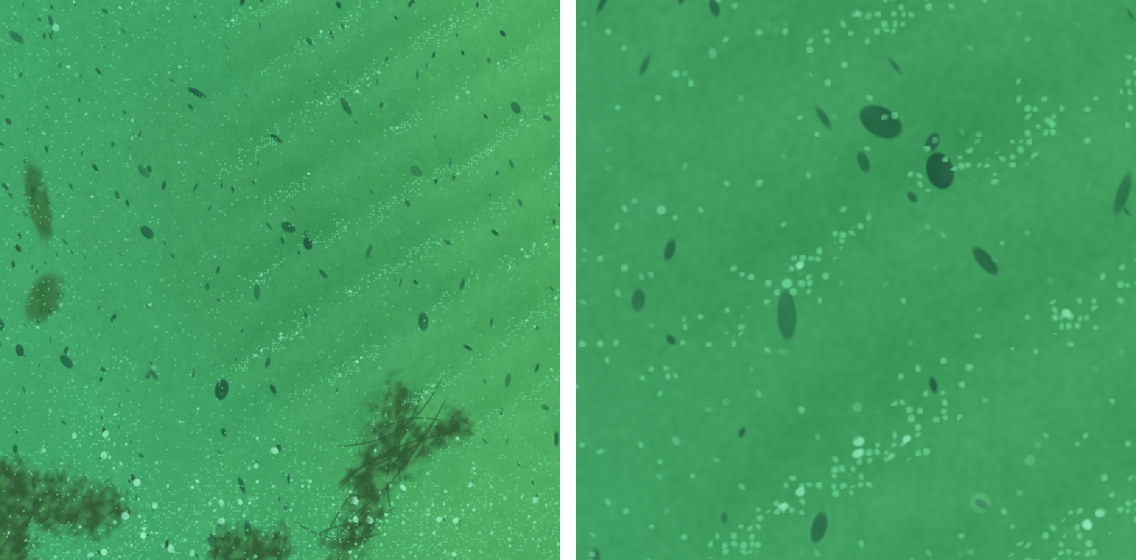
Left: the whole. Right: its middle third, enlarged.
This texture is drawn by a WebGL 2 fragment shader. Its source:

```glsl
#version 300 es
precision highp float;
// Green underwater sand bed with sparkling ripple lines, dark chips and weed clumps.
uniform vec2 u_resolution;
out vec4 fragColor;

const vec3 SAND_TEAL = vec3(0.255, 0.655, 0.42);
const vec3 SAND_YELLOW = vec3(0.305, 0.685, 0.385);
const vec3 SAND_SHADE = vec3(0.245, 0.605, 0.36);
const vec3 SHELL = vec3(0.4, 0.82, 0.57);
const vec3 GLINT = vec3(0.62, 0.95, 0.78);
const vec3 CHIP = vec3(0.13, 0.37, 0.26);
const vec3 LEAF = vec3(0.21, 0.43, 0.24);
const vec3 WEED_DARK = vec3(0.18, 0.34, 0.2);
const vec3 WEED_LIGHT = vec3(0.26, 0.49, 0.28);
const vec2 RIPPLE_NORMAL = vec2(-0.54, 0.84);
const float RIPPLE_SPACING = 0.105;
const float RIPPLE_OFFSET = 0.16;
const float RIPPLE_WIDTH = 0.011;
const float GRAIN = 0.022;
const int STRANDS = 14;

vec3 hash3(vec2 cell, float seed) {
  uvec3 v = uvec3(ivec3(vec3(cell, seed))) * 1664525u + 1013904223u;
  v.x += v.y * v.z; v.y += v.z * v.x; v.z += v.x * v.y;
  v ^= v >> 16u;
  v.x += v.y * v.z; v.y += v.z * v.x; v.z += v.x * v.y;
  return vec3(v >> 8u) / 16777216.0;
}

float corner(vec2 cell, vec2 offset) {
  float a = 6.2832 * hash3(cell, 7.0).x;
  return dot(vec2(cos(a), sin(a)), offset);
}

float gradientNoise(vec2 p) {
  vec2 i = floor(p), f = p - i, e = vec2(1, 0);
  vec2 u = f * f * f * (f * (f * 6.0 - 15.0) + 10.0);
  return mix(mix(corner(i, f), corner(i + e, f - e), u.x),
    mix(corner(i + e.yx, f - e.yx), corner(i + 1.0, f - 1.0), u.x), u.y);
}

float fbm(vec2 p) {
  float sum = 0.0, amp = 1.0;
  for (int i = 0; i < 4; i++) {
    sum += amp * gradientNoise(p);
    p = mat2(1.6, 1.2, -1.2, 1.6) * p + 3.7;
    amp *= 0.5;
  }
  return sum;
}

float capsule(vec2 p, vec2 a, vec2 b, float radius) {
  vec2 pa = p - a, ba = b - a;
  return length(pa - ba * clamp(dot(pa, ba) / dot(ba, ba), 0.0, 1.0)) - radius;
}

// Soft tilted ellipse, 1 inside
float blob(vec2 p, vec2 halfSize, float tilt, float soft) {
  float c = cos(tilt), s = sin(tilt);
  float d = length(mat2(c, -s, s, c) * p / halfSize) - 1.0;
  return 1.0 - smoothstep(-soft, soft, d * min(halfSize.x, halfSize.y));
}

// One jittered grain per cell, shown where density beats its hash
float specks(vec2 p, float cells, float radius, float density, float soft) {
  vec2 cell = floor(p * cells);
  vec3 h = hash3(cell, cells), k = hash3(cell, cells + 1.0);
  vec2 size = radius * (0.5 + 0.5 * vec2(h.z, k.y));
  return clamp((density - k.x) * 40.0, 0.0, 1.0)
    * blob(p - (cell + 0.3 + 0.4 * h.xy) / cells, size, 6.28 * k.z, soft);
}

// Scattered long chips, mostly upright and leaning left
float chips(vec2 p, float cells, float len, float density, float soft) {
  float cover = 0.0;
  for (int n = 0; n < 9; n++) {
    vec2 cell = floor(p * cells) + vec2(n % 3, n / 3) - 1.0;
    vec3 h = hash3(cell, cells), k = hash3(cell, cells + 1.0);
    vec2 size = len * (0.35 + 0.65 * h.z * h.z) * vec2(0.25 + 0.4 * k.y, 1.0);
    float shape = blob(p - (cell + h.xy) / cells, size, 1.6 * k.z - 0.5, soft);
    cover = max(cover, step(k.x, density) * shape * (0.45 + 0.5 * h.y));
  }
  return cover;
}

void main() {
  vec2 p = gl_FragCoord.xy / u_resolution.y;
  float soft = 0.0008 + 0.5 / u_resolution.y;
  float broad = fbm(p * 3.0), patchy = fbm(p * 9.0 + 20.0), fine = fbm(p * 45.0);

  // Sand: teal to yellow green, shaded in the middle
  vec3 color = mix(SAND_TEAL, SAND_YELLOW, smoothstep(0.25, 1.0, p.x + 0.15 * broad));
  vec2 m = p - vec2(0.52, 0.6);
  color = mix(color, SAND_SHADE, clamp(0.85 * exp(-6.0 * dot(m, m)) + 0.25 * patchy, 0.0, 1.0));
  color += GRAIN * (gradientNoise(p * 170.0) + 0.8 * fine + 0.6 * broad);

  // Ripple lines and other gritty zones
  float across = dot(p, RIPPLE_NORMAL) + 0.018 * broad + 0.012 * patchy - RIPPLE_OFFSET;
  float phase = fract(across / RIPPLE_SPACING + 0.5) - 0.5;
  float offLine = phase * RIPPLE_SPACING / RIPPLE_WIDTH;
  float region = smoothstep(0.33, 0.48, p.x) * smoothstep(0.15, 0.28, p.y);
  float ridge = exp(-offLine * offLine) * region * smoothstep(-0.4, 0.2, patchy);
  color -= 0.012 * region * sin(6.2832 * phase);
  float rubble = 1.0 - smoothstep(0.0, 0.3, p.y + 0.2 * patchy);
  float left = 1.0 - smoothstep(0.1, 0.5, p.x);

  // Leaves, chips and a burrow
  vec2 ragged = p + 0.008 * vec2(fine, patchy);
  float leaf = max(blob(ragged - vec2(0.068, 0.64), vec2(0.019, 0.072), 0.22, 0.006),
    blob(ragged - vec2(0.078, 0.465), vec2(0.027, 0.046), -0.45, 0.008));
  float dark = max(chips(p, 13.0, 0.019, 0.25, soft), chips(p, 34.0, 0.008, 0.12 + 0.15 * left, soft));
  dark = max(dark, blob(p - vec2(0.55, 0.565), vec2(0.008, 0.011), 0.3, soft));
  color = mix(color, LEAF + 0.06 * fine, 0.8 * leaf);
  color = mix(color, CHIP + 0.05 * fine, dark);

  // Weed clumps with ragged fibrous edges
  vec2 w = p + 0.035 * vec2(patchy, fbm(p * 8.0 + 50.0));
  float clump = capsule(w, vec2(0, 0.13), vec2(0.19, 0.085), 0.03);
  clump = min(clump, capsule(w, vec2(0.01, 0.13), vec2(0.01, 0), 0.045));
  clump = min(clump, capsule(w, vec2(0.4, 0.02), vec2(0.48, 0.03), 0.03));
  clump = min(clump, capsule(w, vec2(0.71, 0.28), vec2(0.62, 0.02), 0.024));
  clump = min(clump, capsule(w, vec2(0.81, 0.25), vec2(0.68, 0.16), 0.022));
  float fibre = gradientNoise(mat2(90, 15, -45, 30) * w);
  float weed = 1.0 - smoothstep(-0.025, 0.03, clump + 0.02 * fine + 0.012 * fibre);
  color = mix(color, mix(WEED_DARK, WEED_LIGHT, smoothstep(-0.5, 0.7, fine + 0.6 * fibre)), 0.9 * weed);

  // Thin bent strands around the right clump
  for (int i = 0; i < STRANDS; i++) {
    vec3 h = hash3(vec2(i, 3), 31.0), k = hash3(vec2(i, 5), 33.0);
    vec2 q = p - mix(vec2(0.62, 0.05), vec2(0.75, 0.27), h.x) - 0.06 * (h.yz - 0.5);
    float angle = 2.2 * k.x - 0.2, len = 0.05 + 0.09 * k.y;
    q *= mat2(cos(angle), sin(angle), -sin(angle), cos(angle));
    float line = 1.0 - smoothstep(0.0005, 0.0013 + soft, abs(q.y + (8.0 * k.z - 4.0) * q.x * q.x));
    color = mix(color, WEED_DARK, 0.5 * line * (1.0 - smoothstep(len * 0.7, len, abs(q.x))));
  }

  // Shell grit from dust to pebbles
  float bare = 1.0 - 0.8 * weed;
  float dust = specks(p, 200.0, 0.0023, bare * (0.035 + 0.5 * ridge + 0.22 * rubble + 0.04 * left), soft);
  float grit = specks(p, 95.0, 0.0036, bare * (0.012 + 0.16 * (ridge + rubble) + 0.02 * left), soft);
  float pebble = specks(p, 34.0, 0.0075, bare * (0.008 + 0.14 * rubble + 0.015 * left), soft);
  color = mix(color, SHELL, 0.75 * dust);
  color = mix(color, mix(SHELL, GLINT, hash3(floor(p * 95.0), 71.0).x), 0.8 * grit);
  color = mix(color, GLINT + 0.15 * fine, 0.7 * pebble);
  fragColor = vec4(clamp(color, 0.0, 1.0), 1.0);
}
```
